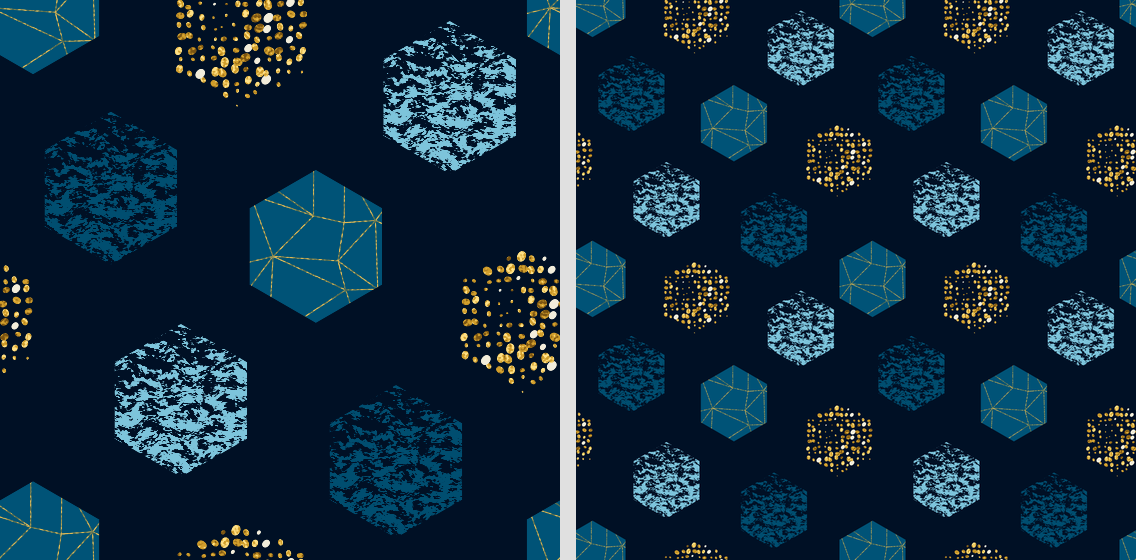
Left: one tile. Right: repeated 2 by 2.
This pattern is drawn by a Shadertoy shader. Its source:

```glsl
// Seamless navy tile of scattered hexagons: gold web, gold dots, and pale and deep brushed textures.
#define RADIUS 0.1365
#define LINE_HALF 0.0085
#define DOT_CELL 0.145
#define BRUSH_SCALE vec2(4.2, 8.0)
#define BRUSH_LEVEL -0.03
#define NAVY vec3(0.0, 0.062, 0.145)
#define TEAL vec3(0.0, 0.325, 0.465)
#define DEEP vec3(0.0, 0.305, 0.44)
#define PALE vec3(0.49, 0.77, 0.86)
#define GOLD vec3(0.82, 0.62, 0.17)
#define GOLD_LIGHT vec3(1.0, 0.88, 0.52)
#define GOLD_DARK vec3(0.48, 0.33, 0.07)

vec2 hash2(vec2 p) {
    vec3 h = fract(p.xyx * vec3(0.1031, 0.1030, 0.0973));
    h += dot(h, h.yzx + 33.33);
    return fract((h.xx + h.yz) * h.zy);
}

float gradientNoise(vec2 p) {
    vec2 i = floor(p), f = p - i;
    vec2 u = f * f * f * (f * (f * 6.0 - 15.0) + 10.0);
    vec2 a = vec2(0.0), e = vec2(1.0, 0.0);
    float n00 = dot(hash2(i) * 2.0 - 1.0, f);
    float n10 = dot(hash2(i + e) * 2.0 - 1.0, f - e);
    float n01 = dot(hash2(i + e.yx) * 2.0 - 1.0, f - e.yx);
    float n11 = dot(hash2(i + 1.0) * 2.0 - 1.0, f - 1.0);
    return mix(mix(n00, n10, u.x), mix(n01, n11, u.x), u.y);
}

// Pointed-top hexagon with unit circumradius
float hexagon(vec2 q) {
    q = abs(q);
    return max(q.x, 0.5 * q.x + 0.866 * q.y) - 0.866;
}

float segment(vec2 q, vec2 a, vec2 b) {
    vec2 v = q - a, w = b - a;
    return length(v - w * clamp(dot(v, w) / dot(w, w), 0.0, 1.0));
}

// Web: a walk over the inner knots, plus rays running out to the rim
float web(vec2 q) {
    const vec2 knot[7] = vec2[7](vec2(-0.56, -0.13), vec2(-0.03, 0.40), vec2(0.37, 0.31),
        vec2(0.78, 0.34), vec2(0.29, -0.19), vec2(0.39, -0.57), vec2(0.81, -0.56));
    const int walk[14] = int[14](0, 1, 2, 4, 0, 5, 6, 4, 5, 4, 3, 2, 3, 6);
    const int root[13] = int[13](0, 0, 0, 0, 1, 1, 1, 2, 3, 3, 3, 5, 5);
    const float angle[13] = float[13](1.92, 3.38, 4.07, 4.66, 1.57, 2.54, 2.82,
        1.56, 2.08, 0.9, -0.45, 3.72, -1.25);
    float d = 9.0;
    for (int i = 0; i < 13; i++) {
        vec2 start = knot[root[i]];
        d = min(d, segment(q, knot[walk[i]], knot[walk[i + 1]]));
        d = min(d, segment(q, start, start + 2.0 * vec2(cos(angle[i]), sin(angle[i]))));
    }
    return d;
}

vec3 webFill(vec2 q, float px) {
    float glitter = smoothstep(-0.25, 0.25, gradientNoise(q * 24.0 + 7.0));
    vec3 foil = mix(vec3(0.45, 0.46, 0.26), vec3(0.88, 0.73, 0.34), glitter);
    float line = 1.0 - smoothstep(-0.5 * px, 0.5 * px, web(q) - LINE_HALF);
    return mix(TEAL, foil, line * mix(0.75, 1.0, glitter));
}

// Dots: jittered cells, smaller around one patch and kept inside the rim
vec3 dotFill(vec2 q, float px) {
    vec3 color = NAVY;
    vec2 cell = floor(q / DOT_CELL);
    for (int k = 0; k < 9; k++) {
        vec2 id = cell + vec2(k % 3, k / 3) - 1.0;
        vec2 jitter = hash2(id + 51.0), look = hash2(id + 97.0);
        vec2 center = (id + 0.5 + (jitter - 0.5) * 0.5) * DOT_CELL;
        float patchSize = mix(0.4, 1.0, smoothstep(0.1, 0.42, length(center - vec2(-0.22, 0.2))));
        float radius = min(DOT_CELL * mix(0.16, 0.44, look.x) * patchSize, -hexagon(center));
        vec2 v = q - center;
        float wobble = 1.0 + 0.12 * sin(atan(v.y, v.x) * 2.0 + look.y * 6.28);
        float shine = gradientNoise(q * 26.0) * 1.3 + look.y - 0.5;
        vec3 foil = mix(GOLD, GOLD_LIGHT, smoothstep(0.05, 0.5, shine));
        foil = mix(foil, GOLD_DARK, smoothstep(0.1, 0.6, -shine));
        foil = mix(foil, vec3(0.95, 0.93, 0.86), step(0.95, look.y));
        float inside = 1.0 - smoothstep(-0.5 * px, 0.5 * px, length(v) - radius * wobble);
        color = mix(color, foil, inside * step(0.012, radius));
    }
    return color;
}

// Brush: thresholded flat noise, thinner toward the upper left
vec3 brushFill(vec2 q, vec3 paint, float px) {
    vec2 p = q * BRUSH_SCALE + 40.0;
    p.y += 1.4 * gradientNoise(q * 2.3 + 11.0);
    float value = 0.0, weight = 0.5;
    for (int i = 0; i < 4; i++) {
        value += weight * gradientNoise(p);
        p = p * 1.9 + 17.3;
        weight *= 0.82;
    }
    float level = BRUSH_LEVEL + 0.13 * smoothstep(-0.1, 0.9, q.y - 0.5 * q.x);
    float soft = 4.0 * px;
    return mix(NAVY, paint, smoothstep(-soft, soft, value - level));
}

void mainImage(out vec4 fragColor, in vec2 fragCoord) {
    // Two centers for each of the four fills
    const vec2 center[8] = vec2[8](vec2(0.564, 0.560), vec2(0.059, 0.004),
        vec2(0.430, 0.942), vec2(0.940, 0.431), vec2(0.803, 0.826), vec2(0.323, 0.285),
        vec2(0.198, 0.664), vec2(0.707, 0.176));
    vec2 uv = fragCoord / iResolution.xy;
    float px = 1.0 / (min(iResolution.x, iResolution.y) * RADIUS);
    vec3 color = NAVY;
    for (int i = 0; i < 8; i++) {
        vec2 q = uv - center[i];
        q = (q - floor(q + 0.5)) / RADIUS;
        float d = hexagon(q);
        if (d > px) continue;
        int kind = i / 2;
        vec3 fill = kind == 0 ? webFill(q, px) : kind == 1 ? dotFill(q, px)
            : brushFill(q, kind == 2 ? PALE : DEEP, px);
        color = mix(color, fill, 1.0 - smoothstep(-0.5 * px, 0.5 * px, d));
    }
    fragColor = vec4(color, 1.0);
}
```
